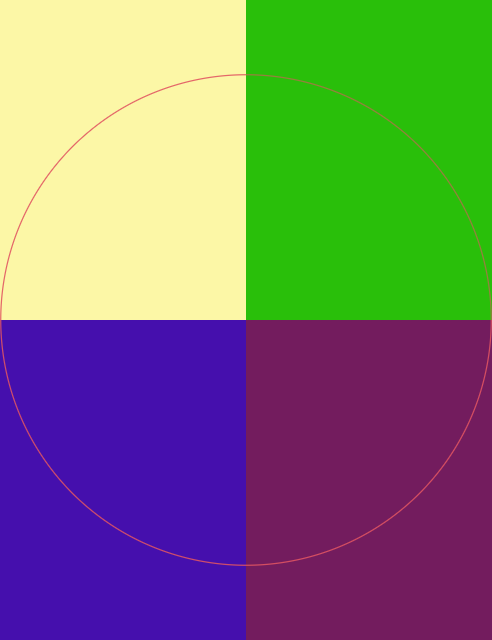
This background is drawn by a WebGL 1 fragment shader. Its source:

```glsl
precision highp float;
// Four flat colour quadrants meeting at the centre, crossed by a hairline circle
// that nearly touches the left and right sides. Quadrants are blended from two
// half-plane masks; the circle is the distance to a ring, in canvas widths.

uniform vec2 u_resolution;

// Antialiased coverage of the region where the signed distance is positive
float coverage(float signedDistance, float pixel) {
  return clamp(signedDistance / pixel + 0.5, 0.0, 1.0);
}

void main() {
  float pixel = 1.0 / u_resolution.x;
  vec2 p = (gl_FragCoord.xy - 0.5 * u_resolution) * pixel;
  float right = coverage(p.x, pixel);
  float top = coverage(p.y, pixel);

  // Quadrants
  vec3 cream = vec3(0.99, 0.97, 0.65);
  vec3 green = vec3(0.16, 0.75, 0.04);
  vec3 violet = vec3(0.27, 0.06, 0.68);
  vec3 plum = vec3(0.45, 0.11, 0.37);
  vec3 color = mix(mix(violet, plum, right), mix(cream, green, right), top);

  // Hairline circle, fainter over the green quadrant
  float ring = coverage(0.00127 - abs(length(p) - 0.4985), pixel);
  float opacity = mix(0.88, 0.6, right * top);
  color = mix(color, vec3(0.88, 0.33, 0.38), ring * opacity);

  gl_FragColor = vec4(color, 1.0);
}
```
